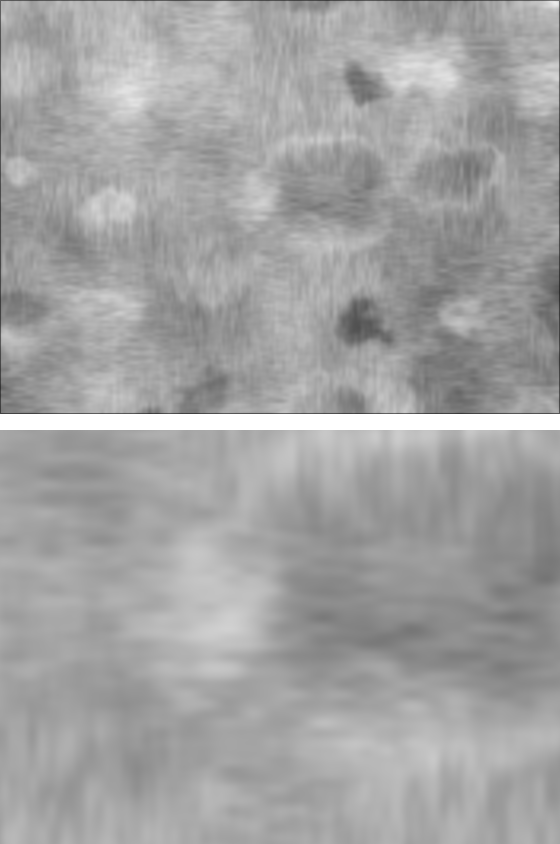
Top: the whole. Bottom: its middle third, enlarged.
Reproduce this texture procedurally as a Shadertoy shader.

```glsl
// Mottled grey film: cloudy value noise with soft dark spots, pale-rimmed
// patches and bright smudges scattered on a jittered grid, covered by a fine
// woven grain of short level and upright streaks, inside a thin dark frame.

const float MEAN_GREY = 0.632;
const float SPOT_CELL = 0.27;    // spacing of the scattered spots
const float FRAME_WIDTH = 0.004;

// Integer hash of a lattice cell, 0 to 1
float hash(vec2 cell, int seed) {
    uvec2 q = uvec2(ivec2(cell)) * uvec2(1597u, 7919u);
    uint h = q.x ^ (q.y + uint(seed) * 26699u);
    h = (h ^ (h >> 15)) * 73244475u;
    h = (h ^ (h >> 13)) * 73244475u;
    h ^= h >> 16;
    return float(h & 65535u) / 65535.0;
}

// Smooth value noise, centred on zero
float noise(vec2 p, int seed) {
    vec2 cell = floor(p);
    vec2 f = fract(p);
    f = f * f * (3.0 - 2.0 * f);
    float low = mix(hash(cell, seed), hash(cell + vec2(1, 0), seed), f.x);
    float high = mix(hash(cell + vec2(0, 1), seed), hash(cell + vec2(1, 1), seed), f.x);
    return mix(low, high, f.y) - 0.5;
}

// Octaves of noise, each turned and shifted to hide the lattice
float clouds(vec2 p, float gain, int octaves, int seed) {
    mat2 turn = mat2(0.8, 0.6, -0.6, 0.8);
    float sum = 0.0, amplitude = 1.0;
    for (int i = 0; i < octaves; i++) {
        sum += amplitude * noise(p, seed + i);
        p = turn * p * 2.0 + 3.7;
        amplitude *= gain;
    }
    return sum;
}

// One spot by its kind: dark core, patch with pale rim, or bright smudge
float spotTone(float dist, float kind, float strength, float darkness) {
    float core = 1.0 - smoothstep(0.45, 1.15, dist);
    float rim = exp(-pow((dist - 1.3) * 4.5, 2.0));
    if (kind < 0.36) return -darkness * mix(0.13, 0.27, strength) * core;
    if (kind < 0.68) return 0.07 * rim - 0.06 * core;
    return mix(0.05, 0.17, strength) * core;
}

// Sum of the spots in the neighbouring cells
float spots(vec2 p, float darkness) {
    vec2 warp = vec2(clouds(p * 11.0, 0.6, 3, 20), clouds(p * 11.0, 0.6, 3, 30));
    vec2 q = p + 0.05 * warp;
    vec2 home = floor(q / SPOT_CELL);
    float sum = 0.0;
    for (int y = -1; y <= 1; y++) {
        for (int x = -1; x <= 1; x++) {
            vec2 cell = home + vec2(x, y);
            float kind = hash(cell, 1);
            vec2 jitter = 0.2 + 0.6 * vec2(hash(cell, 2), hash(cell, 3));
            float size = mix(0.045, 0.085, hash(cell, 4));
            if (kind >= 0.36 && kind < 0.68) size *= 1.5;
            float stretch = mix(1.0, 1.7, hash(cell, 5));
            vec2 offset = q - (cell + jitter) * SPOT_CELL;
            float dist = length(offset / vec2(size * stretch, size));
            sum += spotTone(dist, kind, hash(cell, 6), darkness);
        }
    }
    return sum;
}

// Short streaks, level in some regions and upright in others
float weave(vec2 p) {
    float level = noise(p * vec2(28.0, 95.0), 40) + 0.6 * noise(p * vec2(55.0, 130.0), 41);
    float upright = noise(p * vec2(105.0, 24.0), 42) + 0.6 * noise(p * vec2(130.0, 50.0), 43);
    float direction = smoothstep(-0.25, 0.25, noise(p * 6.0, 44));
    return mix(level, upright, direction);
}

// Dark line along the canvas edge
float frame(vec2 p, vec2 extent) {
    vec2 gap = min(p, extent - p);
    return 1.0 - smoothstep(0.25 * FRAME_WIDTH, FRAME_WIDTH, min(gap.x, gap.y));
}

void mainImage(out vec4 fragColor, in vec2 fragCoord) {
    vec2 p = fragCoord / iResolution.y;
    vec2 extent = vec2(iResolution.x / iResolution.y, 1.0);
    vec2 uv = p / extent;

    // Broad shading, deepest at the lower right
    float shade = smoothstep(0.45, 1.0, uv.x) * (1.0 - 0.75 * uv.y);
    float grey = MEAN_GREY + 0.05 * (uv.y - 0.5) - 0.13 * shade;

    // Clouds, spots and grain
    grey += 0.20 * clouds(p * 4.0 + 5.0, 0.62, 5, 10);
    grey += spots(p + 2.0, mix(0.65, 1.15, uv.x));
    grey += 0.085 * weave(p + 1.0);

    grey *= 1.0 - 0.5 * frame(p, extent);
    fragColor = vec4(vec3(clamp(grey, 0.0, 1.0)), 1.0);
}
```
